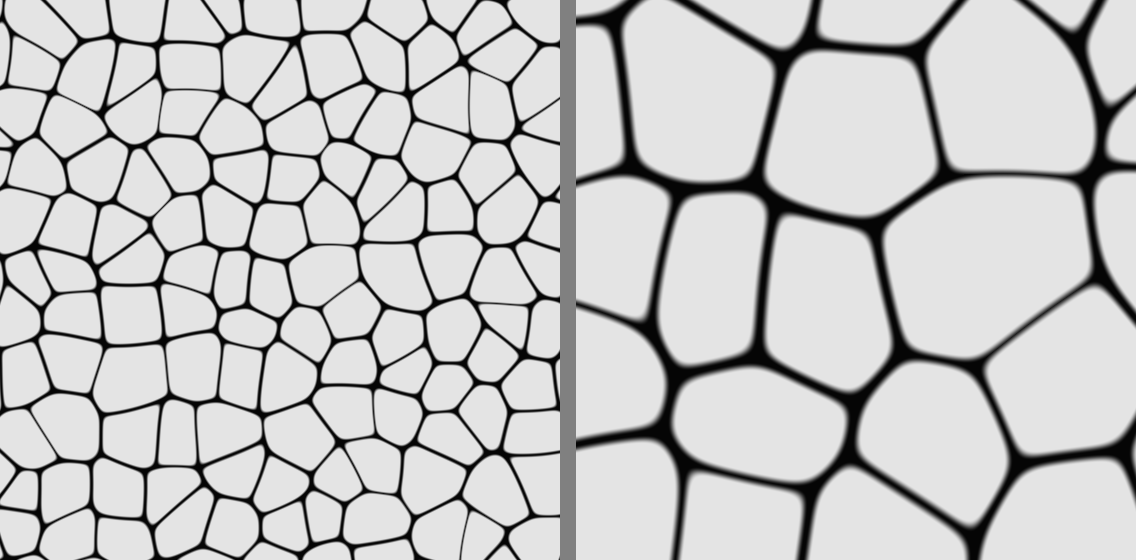
Left: the whole. Right: its middle third, enlarged.
A WebGL 1 fragment shader for this pattern:

```glsl
precision highp float;
// Irregular pale cells parted by soft dark seams, thicker where they meet.
// A jittered Voronoi grid gives the cells; an exponential smooth minimum of
// the distances to all cell borders rounds the corners.

uniform vec2 u_resolution;

vec2 hash2(vec2 p) {
  vec2 q = vec2(dot(p, vec2(127.1, 311.7)), dot(p, vec2(269.5, 183.3)));
  return fract(sin(q) * 43758.545);
}

// Cell centre inside its unit grid square
vec2 seedPoint(vec2 cell) {
  return cell + 0.5 + 0.8 * (hash2(cell) - 0.5);
}

// Rounded distance from p to the border of its cell, in grid units
float seamDistance(vec2 p) {
  vec2 base = floor(p);
  vec2 homeCell = base;
  vec2 home = vec2(0.0);
  float nearest = 100.0;

  // Find the nearest centre
  for (int j = -2; j <= 2; j++) {
    for (int i = -2; i <= 2; i++) {
      vec2 cell = base + vec2(float(i), float(j));
      vec2 toSeed = seedPoint(cell) - p;
      float d = dot(toSeed, toSeed);
      if (d < nearest) {
        nearest = d;
        home = toSeed;
        homeCell = cell;
      }
    }
  }

  // Blend the distances to the bisectors with all neighbours
  const float sharpness = 22.0;
  float sum = 0.0;
  for (int j = -2; j <= 2; j++) {
    for (int i = -2; i <= 2; i++) {
      if (i == 0 && j == 0) continue;
      vec2 cell = homeCell + vec2(float(i), float(j));
      vec2 other = seedPoint(cell) - p;
      float d = dot(0.5 * (home + other), normalize(other - home));
      // Shared by both sides: a few seams are thinner and greyer
      float thinning = 0.02 * pow(hash2(cell + homeCell + 0.37).x, 4.0);
      sum += exp(-sharpness * (d + thinning));
    }
  }
  return -log(sum) / sharpness;
}

void main() {
  vec2 uv = gl_FragCoord.xy / min(u_resolution.x, u_resolution.y);
  vec2 p = uv * 10.8 + 3.0;
  p += 0.05 * sin(p.yx * 2.3 + vec2(0.4, 1.9)); // slightly bowed seams

  float pixel = 10.8 / min(u_resolution.x, u_resolution.y);
  float softEnd = max(0.058, 0.006 + 1.5 * pixel);
  float fill = smoothstep(0.006, softEnd, seamDistance(p));

  vec3 seamBlack = vec3(0.02);
  vec3 cellGrey = vec3(0.894);
  gl_FragColor = vec4(mix(seamBlack, cellGrey, fill), 1.0);
}
```
